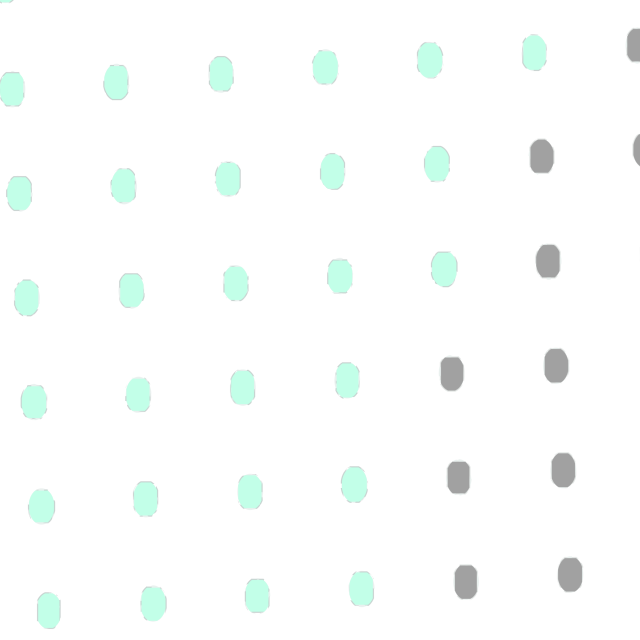
This pattern is drawn by a WebGL 1 fragment shader. Its source:

```glsl
precision highp float;

uniform vec2 u_resolution;

// Lattice, in canvas units
const float SPACING = 0.1634;
const float TILT = 0.0695;
const vec2 FIRST_DOT = vec2(0.0195, 0.8607);

// Dot shape
const vec2 DOT_RADII = vec2(0.0200, 0.0283);
const vec2 CLIP_MIN = vec2(0.0165, 0.0242);
const vec2 CLIP_RANGE = vec2(0.0032, 0.0034);
const float RIM_WIDTH = 0.0017;
const float WEAR_CELL = 0.0065;

// Slanted border between mint and grey dots: x = start + slope * y
const float BORDER_START = 0.558;
const float BORDER_SLOPE = 0.3156;

const vec3 PAPER = vec3(1.0);
const vec3 MINT = vec3(0.76, 1.0, 0.91);
const vec3 GREY = vec3(0.63);
const vec3 MINT_RIM = vec3(0.72, 0.77, 0.76);
const vec3 GREY_RIM = vec3(0.85, 0.87, 0.86);
const vec3 WISP = vec3(0.88, 0.92, 0.91);

float hash(vec2 p) {
  vec3 q = fract(vec3(p.xyx) * 0.1031);
  q += dot(q, q.yzx + 33.33);
  return fract((q.x + q.y) * q.z);
}

float valueNoise(vec2 p) {
  vec2 i = floor(p);
  vec2 f = fract(p);
  f = f * f * (3.0 - 2.0 * f);
  float low = mix(hash(i), hash(i + vec2(1.0, 0.0)), f.x);
  float high = mix(hash(i + vec2(0.0, 1.0)), hash(i + vec2(1.0, 1.0)), f.x);
  return mix(low, high, f.y);
}

float ellipseDistance(vec2 p, vec2 radii) {
  float k = length(p / radii);
  float gradient = max(length(p / (radii * radii)), 0.001);
  return k * (k - 1.0) / gradient;
}

float boxDistance(vec2 p, vec2 halfSize) {
  vec2 d = abs(p) - halfSize;
  return max(d.x, d.y);
}

float coverage(float dist, float pixel) {
  return 1.0 - smoothstep(-0.75 * pixel, 0.75 * pixel, dist);
}

void main() {
  vec2 uv = gl_FragCoord.xy / u_resolution;
  float pixel = 1.0 / min(u_resolution.x, u_resolution.y);

  // Nearest point of the tilted square lattice
  vec2 along = vec2(cos(TILT), sin(TILT));
  vec2 across = vec2(-along.y, along.x);
  vec2 fromFirst = uv - FIRST_DOT;
  vec2 cell = floor(vec2(dot(fromFirst, along), dot(fromFirst, across)) / SPACING + 0.5);
  vec2 center = FIRST_DOT + SPACING * (along * cell.x + across * cell.y);
  vec2 p = uv - center;

  // Upright oval, trimmed by a different amount on each side
  vec2 side = step(0.0, p);
  vec2 seed = cell + 40.0;
  vec2 trim = vec2(hash(seed + vec2(17.0 * side.x, 3.0)),
                   hash(seed + vec2(5.0, 29.0 * side.y)));
  float oval = ellipseDistance(p, DOT_RADII);
  float body = max(oval, boxDistance(p, CLIP_MIN + CLIP_RANGE * trim));

  // Broken rim and faint wisps beyond the trimmed edge
  float wear = valueNoise(uv / WEAR_CELL + 60.0);
  float broken = smoothstep(0.35, 0.65, wear);
  float fill = coverage(body, pixel);
  float rim = coverage(body - RIM_WIDTH, pixel) * broken;
  float wisp = coverage(oval, pixel) * smoothstep(0.3, 0.6, 1.0 - wear);

  float isGrey = step(BORDER_START + BORDER_SLOPE * center.y, center.x);
  vec3 color = mix(PAPER, WISP, 0.7 * wisp);
  color = mix(color, mix(MINT_RIM, GREY_RIM, isGrey), 0.8 * rim);
  color = mix(color, mix(MINT, GREY, isGrey), fill);
  gl_FragColor = vec4(color, 1.0);
}
```
